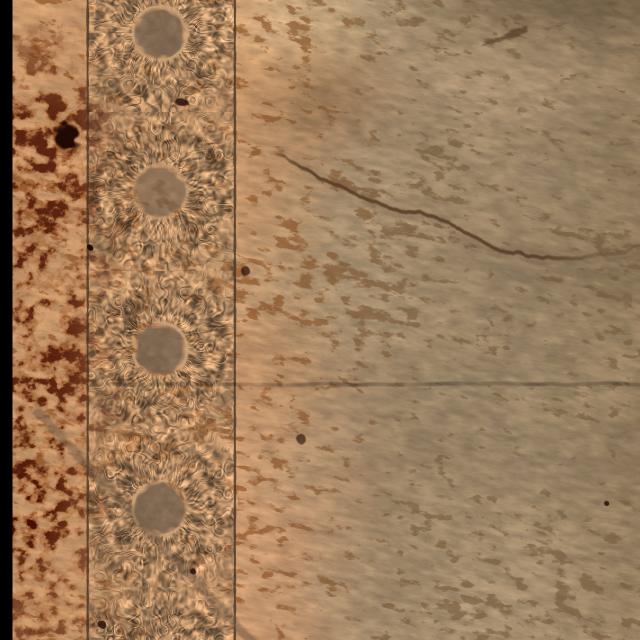
Write a three.js fragment shader that draws this texture.

```glsl
// Weathered parchment: warm paper fading to grey-green, rust stains and flecks from
// stretched value noise, a ruled band of discs with radiating hairs built in polar
// coordinates, then creases, a wandering crack, ink spots and a black left margin.
varying vec2 vUv;

float hash(vec2 p) {
  vec3 q = fract(p.xyx * vec3(0.1031, 0.1030, 0.0973));
  q += dot(q, q.yzx + 33.33);
  return fract((q.x + q.y) * q.z);
}

float noise(vec2 p) {
  vec2 i = floor(p), f = fract(p);
  f = f * f * (3.0 - 2.0 * f);
  return mix(mix(hash(i), hash(i + vec2(1, 0)), f.x),
             mix(hash(i + vec2(0, 1)), hash(i + vec2(1, 1)), f.x), f.y);
}

float fbm(vec2 p) {
  float sum = 0.0, amp = 0.5;
  for (int i = 0; i < 4; i++) {
    sum += amp * noise(p);
    p = mat2(1.6, 1.2, -1.2, 1.6) * p + 7.3;
    amp *= 0.5;
  }
  return sum / 0.9375;
}

float segment(vec2 p, vec2 a, vec2 b) {
  vec2 d = b - a;
  return length(p - a - d * clamp(dot(p - a, d) / dot(d, d), 0.0, 1.0));
}

// Soft elliptical falloff
float glow(vec2 p, vec2 center, vec2 size) {
  vec2 d = (p - center) / size;
  return exp(-dot(d, d));
}

// Ragged ink spot
float spot(vec2 p, vec2 center, float radius) {
  float d = length(p - center) + (noise(p * 110.0) - 0.5) * radius * 0.7;
  return 1.0 - smoothstep(radius * 0.65, radius * 1.15, d);
}

float crackHeight(float x) {
  float fall = 0.759 - 0.385 * (x - 0.43) - 0.014 * smoothstep(0.43, 0.55, x);
  fall += 0.013 * exp(-pow((x - 0.69) / 0.05, 2.0));
  float tail = 0.597 + 1.2 * (x - 0.88) * (x - 0.88);
  return mix(fall, tail, smoothstep(0.74, 0.84, x));
}

void main() {
  vec2 p = vUv;
  float band = smoothstep(0.135, 0.139, p.x) * (1.0 - smoothstep(0.365, 0.369, p.x));
  float cloud = fbm(p * vec2(5.0, 7.0) + 3.0);

  // Paper tone
  vec3 color = mix(vec3(0.77, 0.58, 0.41), vec3(0.625, 0.535, 0.415),
                   smoothstep(0.3, 0.62, p.x + (cloud - 0.5) * 0.2));
  color += vec3(0.10, 0.09, 0.07) * glow(p, vec2(0.45, 0.96), vec2(0.2, 0.09));
  color += vec3(0.06, 0.05, 0.04) * glow(p, vec2(0.78, 0.86), vec2(0.28, 0.05));
  color += vec3(0.05, 0.03, 0.03) * glow(p, vec2(0.42, 0.12), vec2(0.12, 0.25));
  color -= vec3(0.13, 0.12, 0.10) * glow(p, vec2(0.86, 1.0), vec2(0.22, 0.05));
  color -= vec3(0.10, 0.10, 0.09) * glow(p, vec2(0.5, 0.86), vec2(0.1, 0.07));
  color -= vec3(0.07, 0.06, 0.05) * glow(p, vec2(0.98, 0.57), vec2(0.2, 0.06));
  color -= 0.04 * smoothstep(0.8, 1.05, p.x);
  color *= 0.9 + 0.2 * cloud;

  // Fibres and rust flecks, stretched along a slight slope
  vec2 q = vec2(p.x, p.y + 0.18 * p.x);
  float fibre = fbm(q * vec2(45.0, 120.0));
  color *= 1.0 + 0.32 * (fibre - 0.5);
  float fleck = fbm(q * vec2(48.0, 92.0) + 40.0) + 0.28 * (cloud - 0.5);
  float warm = 1.0 - smoothstep(0.35, 0.7, p.x);
  color = mix(color, mix(vec3(0.44, 0.34, 0.22), vec3(0.52, 0.28, 0.11), warm),
              0.6 * smoothstep(0.59, 0.76, fleck));

  // Heavy rust on the left side
  float rustZone = (1.0 - smoothstep(0.08, 0.25, p.x)) * smoothstep(1.0, 0.8, p.y)
                 * (0.6 + 0.4 * smoothstep(0.0, 0.35, p.y));
  rustZone += 0.5 * glow(p, vec2(0.04, 0.19), vec2(0.05, 0.07));
  float rust = fbm(p * vec2(62.0, 72.0) + 9.0) + 0.5 * (fbm(p * 9.0 + 21.0) - 0.5);
  color = mix(color, vec3(0.58, 0.31, 0.13), 0.55 * rustZone * smoothstep(0.35, 0.6, rust));
  color = mix(color, vec3(0.30, 0.09, 0.03), 0.85 * rustZone * smoothstep(0.53, 0.7, rust));

  // Repeated discs with hairs radiating across the band
  vec2 c = vec2(p.x - 0.25, mod(p.y - 0.206 + 0.1237, 0.2474) - 0.1237);
  float r = length(c), angle = atan(c.y, c.x);
  float faded = glow(p, vec2(0.25, 0.7), vec2(0.2, 0.08));
  float bend = (noise(p * 70.0) - 0.5) * 0.35;
  float hair = noise(vec2((angle + bend) * 15.0, r * 90.0));
  hair = 0.55 * hair + 0.45 * noise(vec2((angle - bend) * 27.0, r * 140.0) + 60.0);
  float hairMask = band * smoothstep(0.036, 0.05, r) * (1.0 - 0.45 * smoothstep(0.09, 0.15, r));
  color = mix(color, vec3(0.57, 0.46, 0.34), 0.45 * hairMask);
  color *= 1.0 + hairMask * 1.25 * (hair - 0.54);
  float disc = 1.0 - smoothstep(0.034, 0.042, r + 0.008 * (noise(p * 90.0) - 0.5));
  vec3 discColor = vec3(0.47, 0.39, 0.31) * (0.86 + 0.28 * fbm(p * 85.0));
  color = mix(color, discColor, disc * (0.88 - 0.2 * faded));
  float arc = smoothstep(0.25, 0.5, noise(vec2(angle * 2.2, floor(p.y * 4.04) * 9.0)));
  float ring = 1.0 - smoothstep(0.001, 0.0035, abs(r - 0.0425));
  color = mix(color, vec3(0.79, 0.64, 0.48), ring * arc * (0.8 - 0.5 * faded));

  // Ruled lines, horizontal fold and diagonal crease
  float rule = min(abs(p.x - 0.137), abs(p.x - 0.367)) + 0.0012 * (noise(p * 130.0) - 0.5);
  color = mix(color, vec3(0.27, 0.19, 0.13), 0.78 * (1.0 - smoothstep(0.0007, 0.0028, rule)));
  float fold = abs(p.y - 0.4 - 0.004 * (noise(p.xx * 18.0) - 0.5));
  color *= 1.0 - 0.25 * smoothstep(0.14, 0.2, p.x) * (0.4 + noise(p.xx * 25.0))
               * (1.0 - smoothstep(0.001, 0.005, fold));
  float crease = segment(p, vec2(0.06, 0.355), vec2(0.4, -0.01)) + 0.006 * (fibre - 0.5);
  color = mix(color, vec3(0.43, 0.34, 0.26), 0.5 * (1.0 - smoothstep(0.003, 0.011, crease)));

  // Wandering crack and the short one near the top
  float crack = abs(p.y - crackHeight(p.x) - 0.012 * (fbm(p.xx * 32.0) - 0.5));
  float along = smoothstep(0.4, 0.48, p.x) * (1.0 - 0.65 * smoothstep(0.84, 0.95, p.x));
  color = mix(color, vec3(0.33, 0.23, 0.14), along * (0.7 * (1.0 - smoothstep(0.001, 0.005, crack))
              + 0.18 * exp(-crack * 90.0)));
  float chip = segment(p, vec2(0.755, 0.93), vec2(0.82, 0.953)) + 0.01 * (fibre - 0.5);
  color = mix(color, vec3(0.31, 0.22, 0.13), 0.65 * (1.0 - smoothstep(0.001, 0.007, chip)));

  // Ink spots
  float ink = spot(p, vec2(0.104, 0.788), 0.022);
  ink = max(ink, 0.8 * spot(vec2(p.x, 0.84 + (p.y - 0.84) * 2.2), vec2(0.284, 0.84), 0.014));
  ink = max(ink, spot(p, vec2(0.141, 0.613), 0.005));
  ink = max(ink, 0.7 * spot(p, vec2(0.384, 0.577), 0.008));
  ink = max(ink, 0.6 * spot(p, vec2(0.47, 0.314), 0.008));
  ink = max(ink, 0.8 * spot(p, vec2(0.302, 0.107), 0.006));
  ink = max(ink, 0.8 * spot(p, vec2(0.948, 0.213), 0.005));
  ink = max(ink, 0.8 * spot(p, vec2(0.159, 0.023), 0.006));
  color = mix(color, vec3(0.13, 0.035, 0.02), ink);

  // Black margin
  color *= smoothstep(0.018, 0.021, p.x);
  gl_FragColor = vec4(clamp(color, 0.0, 1.0), 1.0);
}
```
